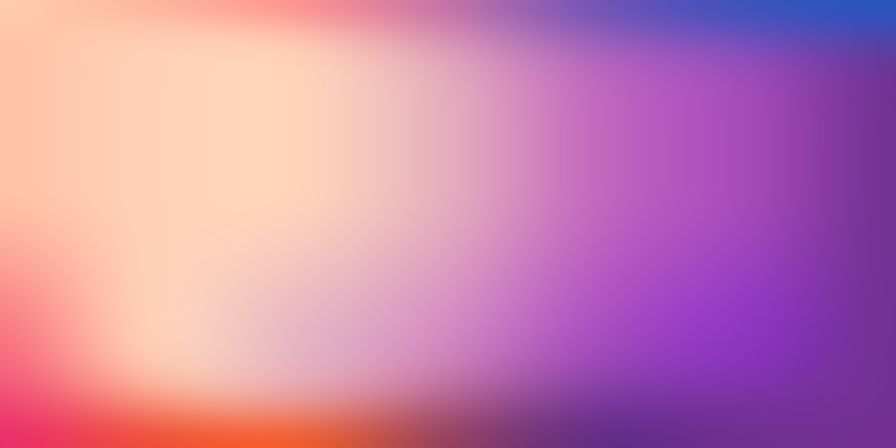
A Shadertoy shader for this background:

```glsl
// Soft blurred colour gradient: peach into violet, with warm, red and blue glows at the edges.

const int STOPS = 7;

// Smooth (Catmull-Rom) colour ramp through evenly spaced stops, x in 0..1
vec3 ramp(vec3 stops[STOPS], float x) {
    float s = clamp(x, 0.0, 1.0) * float(STOPS - 1);
    int i = min(int(s), STOPS - 2);
    float t = s - float(i);
    vec3 a = stops[max(i - 1, 0)];
    vec3 b = stops[i];
    vec3 c = stops[i + 1];
    vec3 d = stops[min(i + 2, STOPS - 1)];
    return b + 0.5 * t * (c - a + t * (2.0 * a - 5.0 * b + 4.0 * c - d
             + t * (3.0 * (b - c) + d - a)));
}

// Bell-shaped falloff with the given reach
float glow(float dist, float reach) {
    float q = dist / reach;
    return exp(-q * q);
}

void mainImage(out vec4 fragColor, in vec2 fragCoord) {
    vec2 uv = fragCoord / iResolution.xy;

    // Horizontal ramps, from left to right
    vec3 peachToPlum[STOPS] = vec3[STOPS](
        vec3(1.00, 0.765, 0.65), vec3(1.00, 0.815, 0.715), vec3(1.00, 0.825, 0.73),
        vec3(0.90, 0.675, 0.74), vec3(0.76, 0.415, 0.745), vec3(0.645, 0.295, 0.725),
        vec3(0.45, 0.19, 0.57));
    vec3 coralToViolet[STOPS] = vec3[STOPS](
        vec3(0.98, 0.47, 0.51), vec3(1.00, 0.81, 0.72), vec3(0.90, 0.705, 0.765),
        vec3(0.825, 0.54, 0.77), vec3(0.675, 0.315, 0.77), vec3(0.555, 0.21, 0.77),
        vec3(0.45, 0.19, 0.58));
    vec3 crimsonToIndigo[STOPS] = vec3[STOPS](
        vec3(0.92, 0.18, 0.42), vec3(0.935, 0.305, 0.23), vec3(0.935, 0.36, 0.19),
        vec3(0.59, 0.255, 0.37), vec3(0.39, 0.18, 0.52), vec3(0.44, 0.185, 0.555),
        vec3(0.45, 0.19, 0.57));
    vec3 roseToBlue[STOPS] = vec3[STOPS](
        vec3(1.00, 0.80, 0.665), vec3(0.99, 0.715, 0.62), vec3(0.98, 0.58, 0.57),
        vec3(0.765, 0.45, 0.66), vec3(0.45, 0.335, 0.715), vec3(0.245, 0.325, 0.735),
        vec3(0.165, 0.335, 0.745));

    // Body: the lower ramp melts into the middle one
    vec3 color = mix(ramp(coralToViolet, uv.x), ramp(peachToPlum, uv.x),
                     smoothstep(0.2, 0.6, uv.y));

    // Edge glows: their reach varies along the edge
    float bottomReach = 0.16 - 0.06 * glow(uv.x - 0.3, 0.2);
    float topReach = mix(0.07, 0.11, smoothstep(0.2, 0.6, uv.x));
    color = mix(color, ramp(crimsonToIndigo, uv.x), glow(uv.y, bottomReach));
    color = mix(color, ramp(roseToBlue, uv.x), glow(1.0 - uv.y, topReach));

    fragColor = vec4(clamp(color, 0.0, 1.0), 1.0);
}
```
